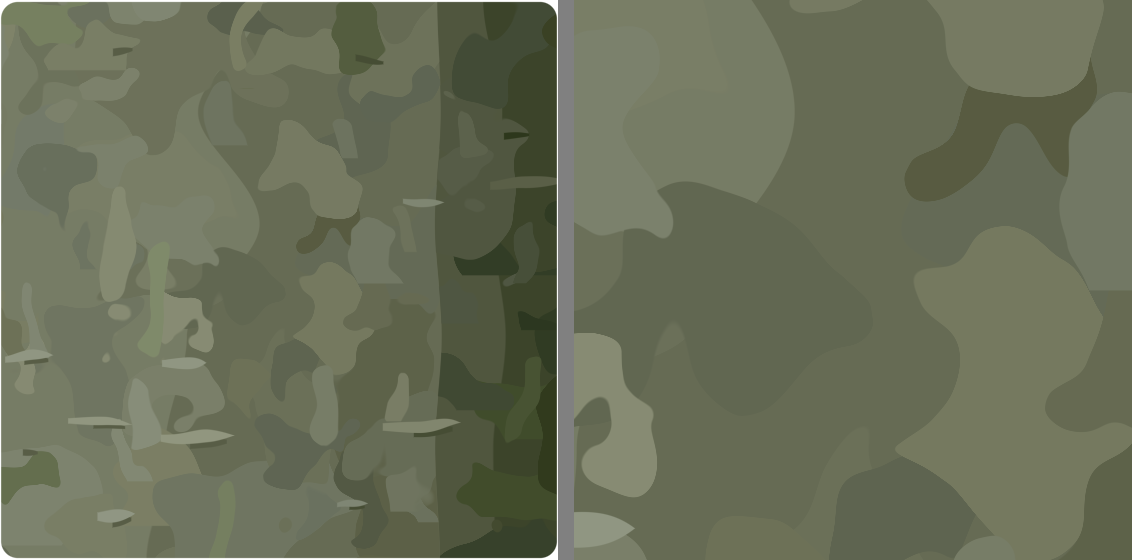
Left, the full canvas; right, a detail of the centre.
Write a WebGL 2 fragment shader that draws this pattern.

```glsl
#version 300 es
precision highp float;
// Flat, weathered camouflage patches in olive and grey green, falling into shadow at the right.
uniform vec2 u_resolution;
out vec4 outColor;

// Palette, from shadow to light
const vec3 DEEP = vec3(0.25, 0.28, 0.18);
const vec3 DARK = vec3(0.33, 0.35, 0.26);
const vec3 MID = vec3(0.40, 0.42, 0.33);
const vec3 LIGHT = vec3(0.47, 0.49, 0.40);
const vec3 PAPER = vec3(1.0);

// Places across the canvas where the light drops, and by how much
const vec3 DROP_X = vec3(0.37, 0.785, 0.885);
const vec3 DROP_WOBBLE = vec3(0.24, 0.016, 0.09);
const vec3 DROP_AMOUNT = vec3(0.92, 1.20, 0.98);
const float TOP_SHADE = 2.92;

const vec2 FRAME_HALF = vec2(0.4980, 0.4965);
const float FRAME_RADIUS = 0.03;
const float SOFTNESS = 0.8;
const float SLIVER_GRID = 7.0;
const float SLIVER_CHANCE = 0.34;

// Integer hash: three random values for a cell and a seed
vec3 hash3(vec2 cell, int seed) {
  uvec3 v = uvec3(ivec3(ivec2(cell), seed)) * 1664525u + 1013904223u;
  v.x += v.y * v.z; v.y += v.z * v.x; v.z += v.x * v.y;
  v ^= v >> 16u;
  v.x += v.y * v.z; v.y += v.z * v.x; v.z += v.x * v.y;
  return vec3(v >> 8u) / 16777216.0;
}

// Three independent channels of smooth noise, centred on zero
vec3 noise3(vec2 p, int seed) {
  vec2 i = floor(p), f = fract(p);
  f = f * f * (3.0 - 2.0 * f);
  vec3 low = mix(hash3(i, seed), hash3(i + vec2(1, 0), seed), f.x);
  vec3 high = mix(hash3(i + vec2(0, 1), seed), hash3(i + vec2(1, 1), seed), f.x);
  return mix(low, high, f.y) - 0.5;
}

float fill(float d) {
  float w = SOFTNESS / u_resolution.y;
  return 1.0 - smoothstep(-w, w, d);
}

float roundBox(vec2 p, vec2 halfSize, float radius) {
  vec2 q = abs(p) - halfSize + radius;
  return length(max(q, 0.0)) + min(max(q.x, q.y), 0.0) - radius;
}

// Shade 0..3 runs through the palette; the tint leans to tan, grey or faint green
vec3 ramp(float shade, float tint) {
  vec3 c = shade < 1.0 ? mix(DEEP, DARK, max(shade, -0.9))
         : shade < 2.0 ? mix(DARK, MID, shade - 1.0) : mix(MID, LIGHT, shade - 2.0);
  return c + vec3(0.015, 0.0, -0.04) * (tint - 0.5)
           + vec3(-0.012, 0.015, 0.0) * smoothstep(0.88, 0.95, tint);
}

float shadeAt(float x) {
  return TOP_SHADE - dot(step(DROP_X, vec3(x)), DROP_AMOUNT);
}

// Scattered rounded patches with bent outlines; some are cut flat below
void paintPatches(inout vec3 color, vec2 p, float shadow, float grid, int seed, float chance,
                  vec2 minHalf, vec2 maxHalf, float bend, float lift, float spread) {
  vec2 home = floor(p * grid);
  for (int j = -1; j <= 1; j++) for (int i = -1; i <= 1; i++) {
    vec2 cell = home + vec2(i, j);
    vec3 a = hash3(cell, seed), b = hash3(cell, seed + 1), c = hash3(cell, seed + 2);
    if (c.z > chance) continue;
    vec2 centre = (cell + 0.25 + 0.5 * a.xy) / grid;
    vec2 halfSize = mix(minHalf, maxHalf, b.xy) / grid;
    vec2 q = p - centre;
    vec2 warp = noise3(p * grid * 1.7 + cell * 3.7, seed + 3).xy * bend
              + noise3(p * grid * 3.6, seed + 4).xy * bend * 0.35;
    float d = roundBox(q + warp / grid, halfSize, 0.8 * min(halfSize.x, halfSize.y));
    if (a.z < 0.4) d = max(d, -q.y - 0.55 * halfSize.y);
    float side = centre.x < DROP_X.y ? 1.0 - shadow : shadow;
    float shade = shadeAt(centre.x) + lift + spread * (b.z - 0.5);
    color = mix(color, ramp(shade, c.x), fill(d) * side);
  }
}

// Thin tapering horizontal chips, pale ones often with a dark line beneath
void paintSlivers(inout vec3 color, vec2 p) {
  vec2 home = floor(p * SLIVER_GRID);
  for (int j = -1; j <= 1; j++) for (int i = -1; i <= 1; i++) {
    vec2 cell = home + vec2(i, j);
    vec3 a = hash3(cell, 71), b = hash3(cell, 72);
    if (a.z > SLIVER_CHANCE) continue;
    vec2 q = p - (cell + 0.25 + 0.5 * a.xy) / SLIVER_GRID;
    float reach = mix(0.025, 0.07, b.x), thick = mix(0.006, 0.012, b.y);
    q.y += noise3(p * 16.0, 73).x * 0.016;
    float t = q.x / reach;
    float body = thick * (1.0 - t * t * (0.7 + 0.3 * t));
    float shade = shadeAt(p.x - q.x);
    float under = max(abs(q.y + thick) - 0.8 * body, abs(q.x - 0.3 * reach) - 0.5 * reach);
    if (b.z > 0.3) color = mix(color, ramp(shade - 1.7, 0.5), fill(under));
    float chip = max(abs(q.y) - body, abs(q.x) - reach);
    if (b.z < 0.75) color = mix(color, ramp(shade + 1.5, 0.6 * b.x), fill(chip));
  }
}

void main() {
  vec2 p = gl_FragCoord.xy / u_resolution;

  // Broad ground with wavering steps of light
  vec3 edges = DROP_X + DROP_WOBBLE * noise3(p * vec2(4.0, 5.0), 5);
  vec3 passed = vec3(fill(edges.x - p.x), fill(edges.y - p.x), fill(edges.z - p.x));
  vec3 color = ramp(TOP_SHADE - dot(passed, DROP_AMOUNT), 0.5);

  // Large patches, smaller patches, narrow uprights, then chips
  paintPatches(color, p, passed.y, 5.0, 11, 0.9, vec2(0.25), vec2(0.7, 0.75), 0.9, -0.05, 1.4);
  paintPatches(color, p, passed.y, 8.0, 31, 0.5, vec2(0.2), vec2(0.6, 0.7), 1.0, -0.05, 2.1);
  paintPatches(color, p, passed.y, 6.0, 51, 0.2, vec2(0.07, 0.25), vec2(0.13, 0.55), 0.4, 0.7, 0.7);
  paintSlivers(color, p);

  // White rim with rounded corners
  color = mix(PAPER, color, fill(roundBox(p - 0.5, FRAME_HALF, FRAME_RADIUS)));
  outColor = vec4(color, 1.0);
}
```
